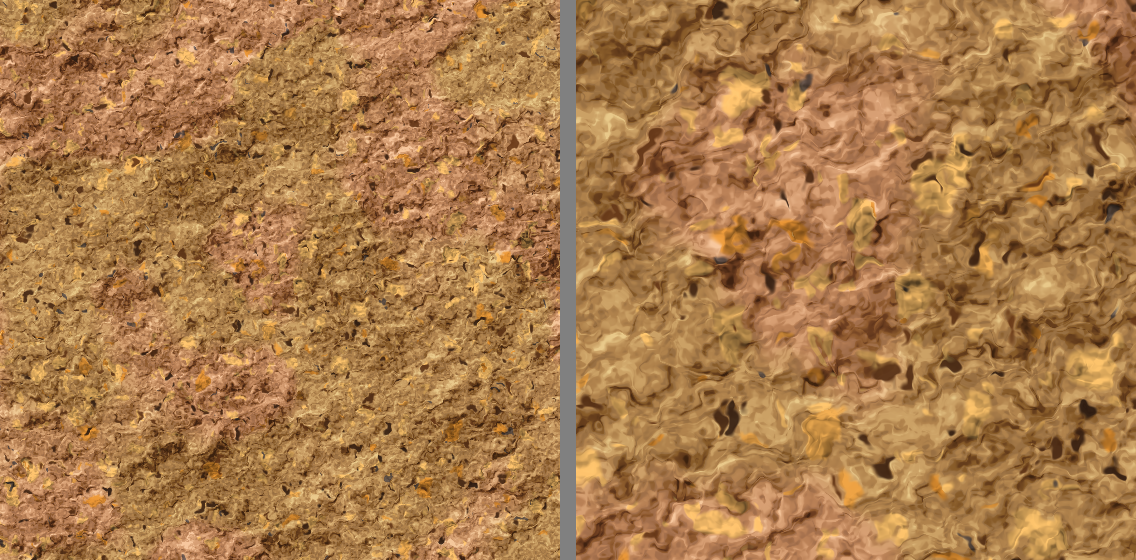
Left: the whole. Right: its middle third, enlarged.
This texture is drawn by a WebGL 2 fragment shader. Its source:

```glsl
#version 300 es
precision highp float;
// Rough ochre sandstone: embossed relief, yellow grains, dark flecks and pits.

#define RELIEF 3.3        // strength of the lit bumps
#define COARSE 15.0       // cells of the largest bumps across the canvas
#define LEAN 0.18         // tilt of the bedding, in radians
#define STRETCH 0.74      // horizontal elongation of the bumps
#define GRIT 1.6          // strength of the finest speckle
#define GRAIN_CELLS 27.0  // large yellow grains
#define CHIP_CELLS 58.0   // small yellow chips
#define PIT_CELLS 38.0    // dark holes
#define LIGHT vec2(-0.13, 0.29)

uniform vec2 u_resolution;
out vec4 fragColor;

// Three random values for one cell
vec3 hash3(vec2 cell, float seed) {
  uvec3 v = uvec3(ivec3(cell, seed) + 4096);
  v = v * 1664525u + 12345u;
  v.x += v.y * v.z; v.y += v.z * v.x; v.z += v.x * v.y;
  v ^= v >> 16u;
  v.x += v.y * v.z; v.y += v.z * v.x; v.z += v.x * v.y;
  return vec3(v >> 8u) / 16777216.0;
}

mat2 rotation(float a) {
  return mat2(cos(a), sin(a), -sin(a), cos(a));
}

// Cellular noise with softly blended cell heights, 0 to 1
float softCells(vec2 p, float seed) {
  vec2 cell = floor(p);
  float sum = 0.0, total = 0.0;
  for (int y = -1; y <= 1; y++)
  for (int x = -1; x <= 1; x++) {
    vec2 c = cell + vec2(x, y);
    vec3 r = hash3(c, seed);
    vec2 d = p - c - r.xy;
    float w = exp(-7.0 * dot(d, d));
    sum += w * r.z;
    total += w;
  }
  return sum / total;
}

// Slope toward the light, summed over octaves
float emboss(vec2 p, float smoothness) {
  float sum = 0.0, scale = COARSE;
  for (int i = 0; i < 5; i++) {
    float octave = float(i);
    float weight = 1.0 - 0.1 * (octave - 2.0) * (octave - 2.0);
    weight *= mix(1.0, 0.5 + 0.12 * octave, smoothness);
    vec2 q = p * scale;
    sum += weight * (softCells(q, octave) - softCells(q + LIGHT, octave));
    scale *= 2.0;
  }
  return sum;
}

// Scattered ovals: x = distance to the edge, y = random id, z = height in the oval
vec3 scatter(vec2 p, float seed, float chance, float size) {
  vec2 cell = floor(p);
  vec3 nearest = vec3(9.0, 0.0, 0.0);
  for (int y = -1; y <= 1; y++)
  for (int x = -1; x <= 1; x++) {
    vec2 c = cell + vec2(x, y);
    vec3 place = hash3(c, seed), kind = hash3(c, seed + 50.0);
    if (kind.x > chance) continue;
    vec2 d = p - c - place.xy;
    float radius = size * mix(0.35, 1.0, kind.y * kind.y);
    vec2 oval = rotation(place.z * 3.14) * d * vec2(0.8, 1.3);
    float edge = length(oval) - radius;
    if (edge < nearest.x) nearest = vec3(edge, kind.z, d.y / radius);
  }
  return nearest;
}

// Stone colour for a tone in standard deviations
vec3 stone(float tone) {
  vec3 c = mix(vec3(0.24, 0.13, 0.06), vec3(0.41, 0.24, 0.12), smoothstep(-3.2, -1.9, tone));
  c = mix(c, vec3(0.55, 0.36, 0.18), smoothstep(-1.9, -1.1, tone));
  c = mix(c, vec3(0.62, 0.44, 0.29), smoothstep(-1.1, -0.5, tone));
  c = mix(c, vec3(0.71, 0.51, 0.33), smoothstep(-0.5, 0.25, tone));
  c = mix(c, vec3(0.82, 0.63, 0.44), smoothstep(0.25, 1.25, tone));
  return mix(c, vec3(0.94, 0.79, 0.60), smoothstep(1.4, 3.0, tone));
}

void main() {
  vec2 uv = gl_FragCoord.xy / u_resolution.y;
  float pixel = 1.0 / u_resolution.y;

  // Ragged outlines
  vec2 broad = vec2(softCells(uv * 38.0, 20.0), softCells(uv * 38.0, 21.0)) - 0.5;
  vec2 fine = vec2(softCells(uv * 115.0, 22.0), softCells(uv * 115.0, 23.0)) - 0.5;
  vec2 p = uv + 0.016 * broad + 0.009 * fine;

  // Relief and broad tonal patches
  float patchy = softCells(p * 6.0, 24.0);
  float smoothness = smoothstep(0.5, 0.8, patchy);
  vec2 bed = rotation(-LEAN) * p * vec2(STRETCH, 1.0);
  float tone = RELIEF * emboss(bed, smoothness) + 1.4 * (softCells(bed * 11.0, 25.0) - 0.5);
  tone += GRIT * (softCells(uv * 250.0, 26.0) - 0.5);

  // Pits shade the stone above and catch light on the lower rim
  vec3 pit = scatter(p * PIT_CELLS, 30.0, 0.34, 0.24);
  float rim = 1.0 - smoothstep(0.0, 0.16, pit.x);
  tone += rim * clamp(-pit.z, -1.0, 0.8);
  vec3 color = stone(tone);
  color *= mix(vec3(1.03, 0.99, 1.03), vec3(0.97, 1.0, 0.90), smoothstep(0.3, 0.7, patchy));

  // Yellow and orange grains
  vec3 grain = scatter(p * GRAIN_CELLS, 31.0, 0.30, 0.40);
  vec3 chip = scatter(p * CHIP_CELLS, 32.0, 0.26, 0.36);
  float grainMask = 1.0 - smoothstep(-0.05, 0.03 + pixel * GRAIN_CELLS, grain.x);
  float chipMask = 1.0 - smoothstep(-0.07, 0.03 + pixel * CHIP_CELLS, chip.x);
  float id = grainMask > chipMask ? grain.y : chip.y;
  vec3 ochre = mix(vec3(0.82, 0.63, 0.34), vec3(0.74, 0.46, 0.13), smoothstep(0.6, 0.95, id));
  ochre *= clamp(1.0 + 0.17 * tone, 0.4, 1.25);
  color = mix(color, ochre, 0.85 * max(grainMask, chipMask));

  // Blue-black flecks and pit floors
  vec3 fleck = scatter(p * 44.0, 33.0, 0.07, 0.24);
  float fleckMask = 1.0 - smoothstep(-0.06, 0.05, fleck.x);
  color = mix(color, vec3(0.25, 0.22, 0.22) * (1.0 + 0.2 * tone), 0.8 * fleckMask);
  float pitMask = 1.0 - smoothstep(-0.07, 0.02 + pixel * PIT_CELLS, pit.x);
  color = mix(color, mix(vec3(0.15, 0.09, 0.06), vec3(0.40, 0.21, 0.08), pit.y), 0.9 * pitMask);

  fragColor = vec4(clamp(color, 0.0, 1.0), 1.0);
}
```
